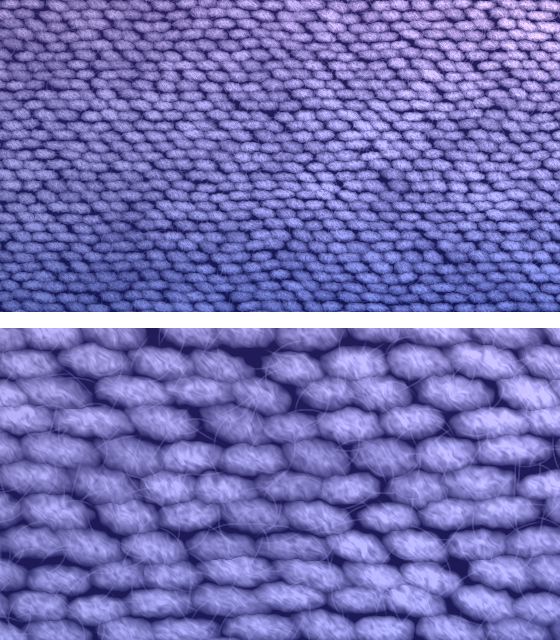
Top: the whole. Bottom: its middle third, enlarged.
A WebGL 1 fragment shader for this texture:

```glsl
precision highp float;
// Chunky woven wool: staggered rows of fuzzy yarn stitches fading from violet to blue.

uniform vec2 u_resolution;

#define STITCHES vec2(26.0, 31.0)   // repeats across and down
#define STITCH_RADIUS vec2(0.58, 0.60)
#define JITTER vec2(0.24, 0.26)     // placement wander, in cells
#define LEAN 0.20                   // shared fall to the right
#define TILT 0.50                   // lean variation between stitches
#define ROW_WAVE 0.36
#define STRAND_CONTRAST 0.42
#define FUZZ_CONTRAST 0.24
#define HAIR_WIDTH 0.0004           // in canvas heights
#define HAIR_CELL 0.042
#define HAIR_OPACITY 0.20

vec2 hash2(vec2 p) {
  vec3 q = fract(p.xyx * vec3(0.1031, 0.1030, 0.0973));
  q += dot(q, q.yzx + 33.33);
  return fract((q.xx + q.yz) * q.zy);
}

float cornerSlope(vec2 corner, vec2 offset) {
  return dot(hash2(corner) * 2.0 - 1.0, offset);
}

float gradientNoise(vec2 p) {
  vec2 i = floor(p), f = fract(p);
  vec2 u = f * f * f * (f * (f * 6.0 - 15.0) + 10.0);
  vec2 e = vec2(1.0, 0.0);
  return mix(mix(cornerSlope(i, f), cornerSlope(i + e, f - e), u.x),
             mix(cornerSlope(i + e.yx, f - e.yx), cornerSlope(i + 1.0, f - 1.0), u.x), u.y);
}

// Highest dome over this point: xy = position within the stitch, z = height.
vec3 findStitch(vec2 grid, out vec2 stitchId) {
  vec3 best = vec3(0.0, 0.0, -9.0);
  stitchId = vec2(0.0);
  for (int j = -1; j <= 1; j++) {
    float row = floor(grid.y) + float(j);
    float shift = 0.5 * mod(row, 2.0) + 0.2 * hash2(vec2(row, 7.0)).x;
    for (int i = -1; i <= 1; i++) {
      vec2 id = vec2(floor(grid.x - shift) + float(i), row);
      vec2 place = hash2(id + 51.0) - 0.5;
      vec2 shape = hash2(id + 113.0) - 0.5;
      vec2 d = grid - id - vec2(0.5 + shift, 0.5) - place * JITTER;
      d.y += d.x * (LEAN + shape.x * TILT);
      d /= STITCH_RADIUS * (1.0 + vec2(0.16, 0.20) * shape.yx);
      float height = 1.0 - pow(abs(d.x), 2.4) - pow(abs(d.y), 2.0);
      if (height > best.z) {
        best = vec3(d, height);
        stitchId = id;
      }
    }
  }
  return best;
}

// Coverage by loose curved hairs, one per cell.
float hairLayer(vec2 p, float seed) {
  float coverage = 0.0;
  float pixel = 1.0 / u_resolution.y;
  vec2 base = floor(p / HAIR_CELL);
  for (int j = -1; j <= 1; j++) {
    for (int i = -1; i <= 1; i++) {
      vec2 id = base + vec2(float(i), float(j));
      vec2 place = hash2(id + seed);
      vec2 form = hash2(id + seed + 71.0);
      vec2 d = p / HAIR_CELL - id - place;
      float angle = form.x * 6.2832;
      float c = cos(angle), s = sin(angle);
      d = vec2(c * d.x + s * d.y, c * d.y - s * d.x);
      float bend = (form.y - 0.5) * 1.8;
      float slope = 2.0 * bend * d.x;
      float dist = abs(d.y - bend * d.x * d.x) / sqrt(1.0 + slope * slope) * HAIR_CELL;
      float ends = 1.0 - smoothstep(0.25, 0.60, abs(d.x));
      coverage = max(coverage, ends * (1.0 - smoothstep(HAIR_WIDTH, HAIR_WIDTH + pixel, dist)));
    }
  }
  return coverage;
}

// Yarn colour at full light: blue below, violet above, pinker at upper right.
vec3 yarnColor(vec2 uv) {
  vec3 blue = vec3(0.45, 0.50, 0.83);
  vec3 lavender = vec3(0.64, 0.63, 0.92);
  vec3 violet = vec3(0.71, 0.64, 0.91);
  vec3 color = mix(blue, lavender, smoothstep(-0.05, 0.50, uv.y));
  color = mix(color, violet, smoothstep(0.45, 1.0, uv.y));
  color += vec3(0.11, 0.08, 0.06) * smoothstep(0.45, 1.0, uv.x) * smoothstep(0.2, 1.0, uv.y);
  return color * mix(0.90, 1.06, smoothstep(0.0, 0.7, uv.x));
}

void main() {
  vec2 uv = gl_FragCoord.xy / u_resolution;
  vec2 canvas = gl_FragCoord.xy / u_resolution.y;

  // Wavy rows with ragged, woolly stitch edges
  vec2 grid = uv * STITCHES;
  grid += ROW_WAVE * vec2(gradientNoise(canvas * 6.0 + 40.0), 1.5 * gradientNoise(canvas * 5.0));
  grid += vec2(0.10, 0.16) * vec2(gradientNoise(canvas * 75.0 + 15.0), gradientNoise(canvas * 75.0));
  vec2 id;
  vec3 stitch = findStitch(grid, id);

  // Slanted strands twisted around each stitch
  vec2 twist = vec2(stitch.x * 4.5 + stitch.y * 1.8, stitch.y * 1.3 - stitch.x * 0.6);
  float strands = gradientNoise(twist + id * 7.3) + 0.8 * gradientNoise(twist * 2.2 + id * 3.7);
  float nap = gradientNoise(canvas * 120.0) + 0.7 * gradientNoise(canvas.yx * 210.0 + 5.0);

  // Rounded shading, lit from above
  float tone = pow(clamp(stitch.z * 1.04 - 0.04, 0.0, 1.0), 0.75);
  tone *= 1.0 + 0.20 * stitch.y + STRAND_CONTRAST * strands + FUZZ_CONTRAST * nap;
  tone *= 0.97 + 0.26 * (hash2(id + 211.0).x - 0.5) + 0.28 * gradientNoise(canvas * 4.0 + 9.0);

  vec3 yarn = yarnColor(uv);
  vec3 shadow = mix(vec3(0.08, 0.09, 0.33), vec3(0.16, 0.12, 0.36), uv.y);
  vec3 color = mix(shadow, yarn, clamp(tone, 0.0, 1.15));

  // Stray fuzz over the surface
  float fuzz = 0.0;
  for (int k = 0; k < 3; k++) {
    float layer = float(k);
    fuzz += hairLayer(canvas + layer * 0.37, 31.0 + layer * 47.0);
  }
  color = mix(color, yarn * 1.1, HAIR_OPACITY * min(fuzz, 1.5));
  gl_FragColor = vec4(color, 1.0);
}
```
